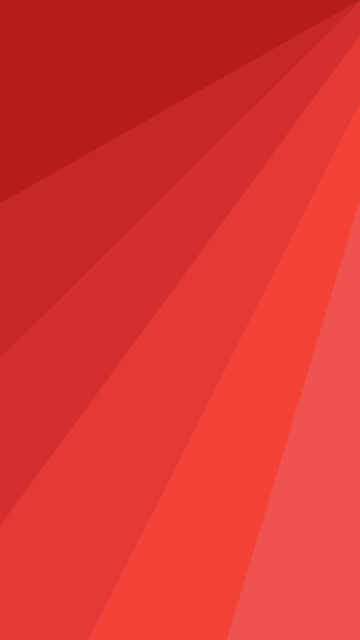
This background is drawn by a Shadertoy shader. Its source:

```glsl
// Flat red bands fanning out from the upper right corner.

// Each edge: its height at the left and right side of the canvas
#define EDGE_CRIMSON vec2( 0.6823, 1.0000)
#define EDGE_RED     vec2( 0.4401, 0.9974)
#define EDGE_SCARLET vec2( 0.1784, 0.9453)
#define EDGE_ORANGE  vec2(-0.2731, 0.8398)
#define EDGE_ROSE    vec2(-1.1688, 0.6875)

#define DARK_RED vec3(0.718, 0.110, 0.110)
#define CRIMSON  vec3(0.776, 0.157, 0.157)
#define RED      vec3(0.827, 0.184, 0.184)
#define SCARLET  vec3(0.898, 0.224, 0.208)
#define ORANGE   vec3(0.957, 0.263, 0.212)
#define ROSE     vec3(0.937, 0.325, 0.314)

const int BAND_COUNT = 5;

// Smooth coverage of the area below a straight edge
float coverageBelow(vec2 uv, vec2 edge) {
    float heightGap = mix(edge.x, edge.y, uv.x) - uv.y;
    vec2 gapPerPixel = vec2(edge.y - edge.x, 1.0) / iResolution.xy;
    return clamp(heightGap / length(gapPerPixel) + 0.5, 0.0, 1.0);
}

void mainImage(out vec4 fragColor, in vec2 fragCoord) {
    vec2 uv = fragCoord / iResolution.xy;

    vec2 edges[BAND_COUNT] = vec2[](
        EDGE_CRIMSON, EDGE_RED, EDGE_SCARLET, EDGE_ORANGE, EDGE_ROSE);
    vec3 bandColors[BAND_COUNT] = vec3[](
        CRIMSON, RED, SCARLET, ORANGE, ROSE);

    // Layer the bands from the upper left to the lower right
    vec3 color = DARK_RED;
    for (int i = 0; i < BAND_COUNT; i++) {
        color = mix(color, bandColors[i], coverageBelow(uv, edges[i]));
    }

    fragColor = vec4(color, 1.0);
}
```
